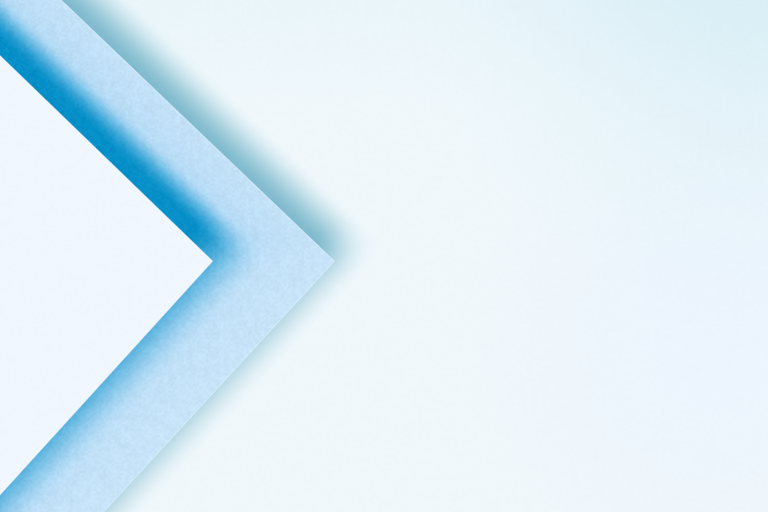
This background is drawn by a WebGL 1 fragment shader. Its source:

```glsl
precision highp float;
// Layered paper arrows: a white sheet on a pale blue sheet on an off-white page.
// Each sheet is a wedge made of two half planes; its shadow is the same wedge
// shifted up and right with soft edges. Value noise adds a faint paper grain.
uniform vec2 u_resolution;

// Geometry, in units of the canvas height
const float ASPECT = 1.5;
const vec2 OUTER_TIP = vec2(0.654, 0.490);
const vec2 INNER_TIP = vec2(0.416, 0.490);
const vec2 OUTER_UP = vec2(0.691, 0.723);     // outward edge normals
const vec2 OUTER_DOWN = vec2(0.736, -0.677);
const vec2 INNER_UP = vec2(0.695, 0.719);
const vec2 INNER_DOWN = vec2(0.740, -0.673);

// Shadows: offset, and blur of the upper and lower edge
const vec2 INNER_SHIFT = vec2(0.038, 0.041);
const vec2 OUTER_SHIFT = vec2(0.030, 0.034);
const vec2 INNER_BLUR = vec2(0.034, 0.080);
const vec2 OUTER_BLUR = vec2(0.052, 0.062);
const float HALO_WIDTH = 0.065;
const float RIM_WIDTH = 0.003;
const float GRAIN_SCALE = 230.0;

// Colours
const vec3 PAGE = vec3(0.938, 0.970, 0.985);
const vec3 PAGE_CORNER = vec3(0.835, 0.930, 0.960);
const vec3 PAGE_COOL = vec3(0.925, 0.957, 0.992);
const vec3 PAGE_SHADOW = vec3(0.450, 0.705, 0.785);
const vec3 BAND = vec3(0.790, 0.895, 0.975);
const vec3 BAND_HALO = vec3(0.580, 0.800, 0.940);
const vec3 BAND_SHADOW = vec3(0.025, 0.560, 0.785);
const vec3 RIM = vec3(0.900, 0.965, 1.000);
const vec3 SHEET = vec3(0.943, 0.967, 0.998);

float hash(vec2 p) {
    return fract(sin(dot(p, vec2(127.1, 311.7))) * 43758.5453);
}

float noise(vec2 p) {
    vec2 i = floor(p);
    vec2 f = fract(p);
    f = f * f * (3.0 - 2.0 * f);
    return mix(mix(hash(i), hash(i + vec2(1.0, 0.0)), f.x),
               mix(hash(i + vec2(0.0, 1.0)), hash(i + 1.0), f.x), f.y);
}

// Signed distances to the upper and lower edge; negative inside
vec2 edges(vec2 p, vec2 tip, vec2 up, vec2 down) {
    return vec2(dot(p - tip, up), dot(p - tip, down));
}

// Wedge coverage, with a separate softness for each edge
float wedge(vec2 d, vec2 soft) {
    vec2 c = 1.0 - smoothstep(-soft, soft, d);
    return c.x * c.y;
}

void main() {
    vec2 p = gl_FragCoord.xy / u_resolution * vec2(ASPECT, 1.0);
    vec2 pixel = vec2(0.8 / u_resolution.y);
    float grain = noise(p * GRAIN_SCALE) + 0.5 * noise(p * GRAIN_SCALE * 0.4) - 0.75;

    // Page: darker toward the top right, cooler toward the right
    float corner = smoothstep(0.75, 0.0, distance(p, vec2(ASPECT, 1.05)));
    float topEdge = smoothstep(0.75, 1.1, p.y);
    float cool = smoothstep(0.55, 0.0, distance(p, vec2(1.40, 0.33)));
    vec3 color = mix(PAGE, PAGE_COOL, cool);
    color = mix(color, PAGE_CORNER, clamp(0.65 * corner + 0.25 * topEdge, 0.0, 1.0));
    color += 0.006 * grain;

    // Shadow of the blue sheet
    vec2 outer = edges(p, OUTER_TIP, OUTER_UP, OUTER_DOWN);
    vec2 outerShade = edges(p - OUTER_SHIFT, OUTER_TIP, OUTER_UP, OUTER_DOWN);
    color = mix(color, PAGE_SHADOW, 0.92 * wedge(outerShade, OUTER_BLUR));

    // Blue sheet: wide halo, then the shadow of the white sheet
    vec2 inner = edges(p, INNER_TIP, INNER_UP, INNER_DOWN);
    vec2 innerShade = edges(p - INNER_SHIFT, INNER_TIP, INNER_UP, INNER_DOWN);
    float halo = exp(-max(max(innerShade.x, innerShade.y), 0.0) / HALO_WIDTH);
    vec3 band = mix(BAND, BAND_HALO, 0.55 * halo);
    band = mix(band, BAND_SHADOW, wedge(innerShade, INNER_BLUR));
    band += 0.035 * grain;

    // Lit cut edge of the blue sheet
    float rim = smoothstep(-RIM_WIDTH, 0.0, max(outer.x, outer.y));
    band = mix(band, RIM, 0.6 * rim);
    color = mix(color, band, wedge(outer, pixel));

    // White sheet on top
    vec3 sheet = SHEET + 0.005 * grain;
    color = mix(color, sheet, wedge(inner, pixel));

    gl_FragColor = vec4(clamp(color, 0.0, 1.0), 1.0);
}
```
